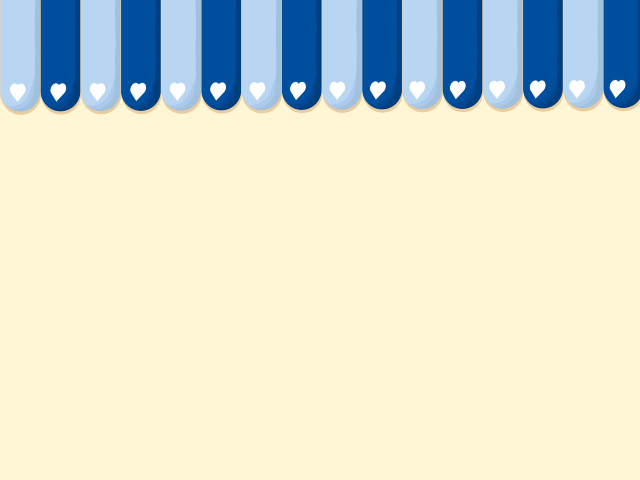
Reproduce this background procedurally as a WebGL 2 fragment shader.

```glsl
#version 300 es
precision highp float;
// A scalloped awning of light and dark blue tabs hangs over plain cream.
// Each tab is a rounded distance shape with a shaded right rim, a white
// heart and a tan drop shadow; layered sines give slightly hand-cut edges.
uniform vec2 u_resolution;
out vec4 fragColor;

const float TAB_COUNT = 15.92;   // tabs across the canvas width
const float RADIUS = 0.493;      // half width of a tab, in tab units
const vec3 CREAM = vec3(1.0, 0.965, 0.84);
const vec3 TAN = vec3(0.92, 0.80, 0.62);
const vec3 LIGHT_BLUE = vec3(0.72, 0.835, 0.95);
const vec3 LIGHT_MID = vec3(0.67, 0.79, 0.92);
const vec3 LIGHT_RIM = vec3(0.635, 0.755, 0.865);
const vec3 DARK_BLUE = vec3(0.0, 0.31, 0.625);
const vec3 DARK_MID = vec3(0.0, 0.28, 0.575);
const vec3 DARK_RIM = vec3(0.0, 0.245, 0.495);

float coverage(float dist, float pixel) {
    return 1.0 - smoothstep(-0.6 * pixel, 0.6 * pixel, dist);
}

// Endless vertical strip above the origin, closed by a half circle below.
float tabDistance(vec2 p, float radius) {
    return length(vec2(p.x, min(p.y, 0.0))) - radius;
}

// Heart about one unit tall with its tip at the origin.
float heartDistance(vec2 p) {
    p.x = abs(p.x);
    if (p.x + p.y > 1.0) return length(p - vec2(0.25, 0.75)) - 0.3536;
    vec2 notch = p - vec2(0.0, 1.0);
    vec2 side = p - 0.5 * max(p.x + p.y, 0.0);
    return sqrt(min(dot(notch, notch), dot(side, side))) * sign(p.x - p.y);
}

// Centre of a tab's half circle; the hem rises a little to the right.
vec2 tabCentre(float index) {
    float hemDepth = mix(2.775, 2.685, index / 15.0);
    return vec2(index + 0.505, RADIUS - hemDepth);
}

float wobble(float y, float index) {
    return 0.005 * sin(y * 5.0 + index * 2.3) + 0.003 * sin(y * 11.0 - index);
}

vec3 paintTab(vec3 color, vec2 p, float index, float pixel) {
    bool isDark = mod(index, 2.0) > 0.5;
    vec3 face = isDark ? DARK_BLUE : LIGHT_BLUE;
    vec3 middle = isDark ? DARK_MID : LIGHT_MID;
    vec3 rim = isDark ? DARK_RIM : LIGHT_RIM;
    float edge = wobble(p.y, index);

    // Face, soft lower crescent and darker right rim
    float rise = smoothstep(-0.1, 0.45, p.y);
    vec2 rimShift = vec2(mix(0.16, 0.13, rise) + edge, -0.045);
    vec2 faceShift = vec2(mix(0.25, 0.13, rise) + edge, -0.13);
    vec3 paint = mix(rim, middle, coverage(tabDistance(p + rimShift, RADIUS), pixel));
    paint = mix(paint, face, coverage(tabDistance(p + faceShift, RADIUS), pixel));

    // Leaning heart, drifting left along the row
    vec2 heart = p - vec2(mix(-0.065, -0.16, index / 15.0), -0.25);
    float lean = isDark ? 0.16 : 0.02;
    heart.x -= lean * (heart.y - 0.2);
    float heartDist = heartDistance(heart / vec2(0.32, 0.41)) * 0.34;
    paint = mix(paint, vec3(1.0), coverage(heartDist, pixel));

    return mix(color, paint, coverage(tabDistance(p, RADIUS), pixel));
}

void main() {
    // Tab units: x from the left edge, y negative downward from the top
    float pixel = TAB_COUNT / u_resolution.x;
    vec2 p = vec2(gl_FragCoord.x, gl_FragCoord.y - u_resolution.y) * pixel;
    float index = floor(p.x);
    vec3 color = CREAM;

    // Shadows of this tab and its neighbours lie below every tab
    for (float side = -1.0; side <= 1.0; side++) {
        vec2 local = p - tabCentre(index + side);
        float dist = tabDistance(local - vec2(0.015, -0.075), RADIUS + 0.005);
        color = mix(color, TAN, coverage(dist, pixel));
    }
    for (float side = -1.0; side <= 1.0; side++) {
        float tab = index + side;
        color = paintTab(color, p - tabCentre(tab), tab, pixel);
    }
    fragColor = vec4(color, 1.0);
}
```
